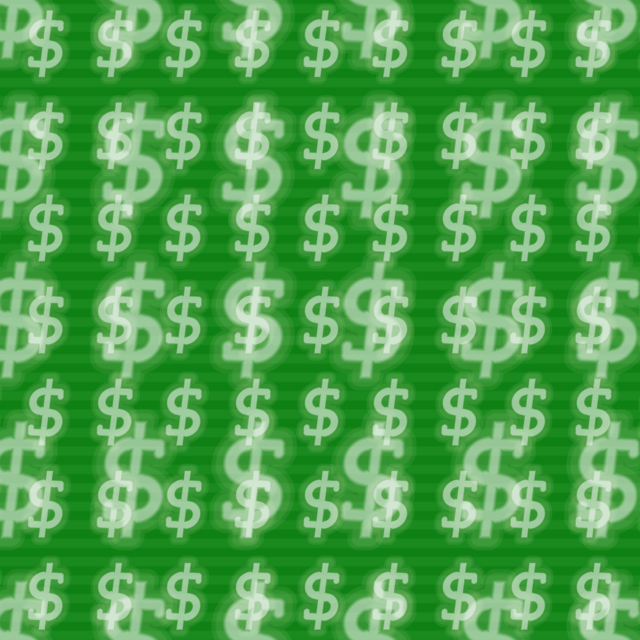
This pattern is drawn by a three.js fragment shader. Its source:

```glsl
// Two overlapping grids of pale slanted dollar signs with halos on striped green.
varying vec2 vUv;

float segment(vec2 p, vec2 a, vec2 b) {
  vec2 d = b - a;
  return length(p - a - d * clamp(dot(p - a, d) / dot(d, d), 0.0, 1.0));
}

// Upper half of the S: bowl, top arm, spur and half of the spine
float halfS(vec2 p) {
  vec2 c = p - vec2(-0.125, 0.325);
  float bowl = c.x < 0.0 ? abs(length(c) - 0.3) : 1.0;
  float arm = segment(p, vec2(-0.125, 0.625), vec2(0.36, 0.6));
  float spur = segment(p, vec2(0.37, 0.6), vec2(0.39, 0.46));
  float spine = segment(p, vec2(-0.125, 0.03), vec2(0.0));
  return min(min(bowl - 0.112, arm - 0.1), min(spur - 0.085, spine - 0.125));
}

// Signed distance to a slanted dollar sign of half height 1
float dollar(vec2 p) {
  p.x -= 0.125 * p.y;
  vec2 b = abs(p) - vec2(0.09, 1.0);
  float stem = length(max(b, 0.0)) + min(max(b.x, b.y), 0.0);
  return min(stem, min(halfS(p), halfS(-p)));
}

// Distance to a grid of signs, in units of their half height
float dollarGrid(vec2 p, vec2 origin, vec2 pitch, float halfHeight) {
  vec2 cell = fract((p - origin) / pitch + 0.5) - 0.5;
  return dollar(cell * pitch / halfHeight);
}

float cover(float d, float soft) {
  return 1.0 - smoothstep(-soft, soft, d);
}

// Stepped glow: a faint outer rim around a stronger band
float halo(float d) {
  return 0.08 * cover(d - 0.22, 0.02) + 0.08 * cover(d - 0.15, 0.025);
}

void main() {
  vec2 p = vUv;

  // Fine horizontal stripes
  float stripe = smoothstep(-0.4, 0.4, sin(p.y * 6.2832 / 0.0288));
  vec3 color = mix(vec3(0.06, 0.505, 0.08), vec3(0.1, 0.54, 0.12), stripe);

  // The last columns sit slightly closer
  p.x += 0.006 * step(0.875, p.x);
  float large = dollarGrid(p, vec2(0.022, 0.5), vec2(0.1868, 0.2496), 0.0902);
  float small = dollarGrid(p, vec2(0.0716, 0.5), vec2(0.1077, 0.1439), 0.052);

  // Halos first, then the translucent signs
  vec3 glow = vec3(0.96, 0.94, 0.78);
  color = mix(color, glow, halo(large));
  color = mix(color, glow, halo(small));
  vec3 ink = vec3(0.97, 0.98, 0.98);
  color = mix(color, ink, 0.5 * cover(large, 0.045));
  color = mix(color, ink, 0.53 * cover(small, 0.03));

  gl_FragColor = vec4(color, 1.0);
}
```
